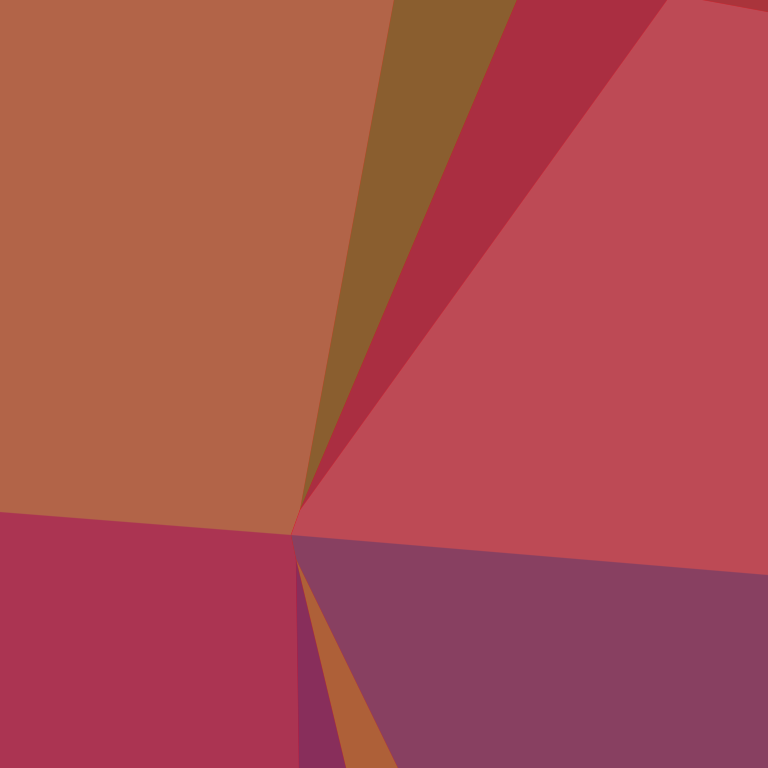
This background is drawn by a Shadertoy shader. Its source:

```glsl
// Flat angular facets fanning out from two close hubs across a tilted horizon.
#define UPPER_HUB vec2(0.3906, 0.3359)
#define LOWER_HUB vec2(0.3854, 0.2721)
#define MEETING_POINT vec2(0.3789, 0.3034)
#define HORIZON_LEFT 0.3333
#define HORIZON_RIGHT 0.2513
#define EDGE_PIXELS 0.8
#define SEAM_TINT vec3(0.05, -0.05, -0.05)

const vec3 CLAY    = vec3(0.698, 0.391, 0.284);
const vec3 OLIVE   = vec3(0.541, 0.367, 0.186);
const vec3 RED     = vec3(0.667, 0.182, 0.256);
const vec3 ROSE    = vec3(0.743, 0.290, 0.333);
const vec3 BRICK   = vec3(0.667, 0.205, 0.230);
const vec3 CRIMSON = vec3(0.671, 0.204, 0.322);
const vec3 PLUM    = vec3(0.533, 0.180, 0.355);
const vec3 RUST    = vec3(0.682, 0.376, 0.220);
const vec3 PURPLE  = vec3(0.533, 0.251, 0.382);

// Signed distance to the line through a and b, positive right of a -> b.
float rightOf(vec2 p, vec2 a, vec2 b) {
    vec2 dir = normalize(b - a);
    return dot(p - a, vec2(dir.y, -dir.x));
}

// Lays a facet over the base where dist > 0, with a faint warm seam.
vec3 paint(vec3 base, vec3 facet, float dist) {
    float soft = EDGE_PIXELS / iResolution.y;
    float cover = smoothstep(-soft, soft, dist);
    float seam = 4.0 * cover * (1.0 - cover);
    return mix(base, facet, cover) + SEAM_TINT * seam;
}

vec3 upperFan(vec2 p) {
    float notch = rightOf(p, MEETING_POINT, UPPER_HUB);
    vec3 color = paint(CLAY, OLIVE, rightOf(p, UPPER_HUB, vec2(0.5130, 1.0)));
    color = paint(color, RED, min(notch, rightOf(p, UPPER_HUB, vec2(0.6732, 1.0))));
    color = paint(color, ROSE, min(notch, rightOf(p, UPPER_HUB, vec2(0.8685, 1.0))));
    // Sliver in the upper right corner
    return paint(color, BRICK, rightOf(p, vec2(1.0, 0.9844), vec2(0.9154, 1.0)));
}

vec3 lowerFan(vec2 p) {
    float notch = rightOf(p, LOWER_HUB, MEETING_POINT);
    vec3 color = paint(CRIMSON, PLUM, rightOf(p, vec2(0.3893, 0.0), LOWER_HUB));
    color = paint(color, RUST, min(notch, rightOf(p, vec2(0.4505, 0.0), LOWER_HUB)));
    return paint(color, PURPLE, min(notch, rightOf(p, vec2(0.5182, 0.0), LOWER_HUB)));
}

void mainImage(out vec4 fragColor, in vec2 fragCoord) {
    vec2 p = fragCoord / iResolution.xy;

    // Horizon bends slightly where the fans meet
    vec2 left = vec2(0.0, HORIZON_LEFT);
    vec2 right = vec2(1.0, HORIZON_RIGHT);
    float below = p.x < MEETING_POINT.x
        ? rightOf(p, left, MEETING_POINT)
        : rightOf(p, MEETING_POINT, right);

    float soft = EDGE_PIXELS / iResolution.y;
    vec3 color = mix(upperFan(p), lowerFan(p), smoothstep(-soft, soft, below));
    fragColor = vec4(color, 1.0);
}
```
